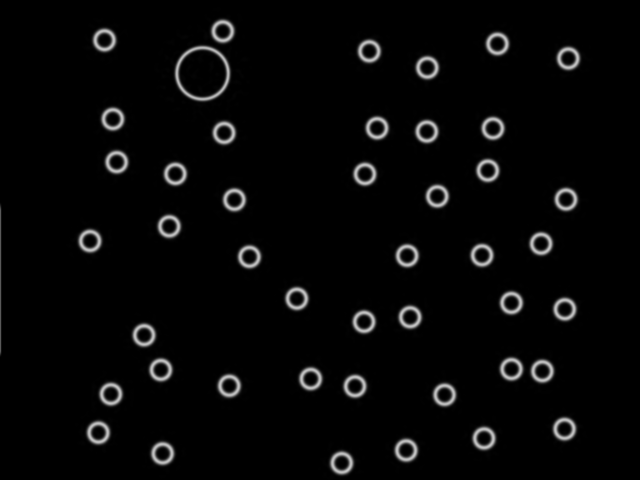
Reproduce this pattern procedurally as a WebGL 2 fragment shader.

```glsl
#version 300 es
precision highp float;

uniform vec2 u_resolution;
out vec4 fragColor;

// Integer hash of a cell: two values in 0..1
vec2 hash2(ivec2 cell, uint seed) {
    uvec2 h = uvec2(cell + 4096) * uvec2(1597u, 3571u);
    uint n = h.x ^ (h.y + seed * 7919u);
    n = (n ^ (n >> 15)) * 739982445u;
    n = (n ^ (n >> 12)) * 695872825u;
    n ^= n >> 15;
    return vec2(n & 65535u, n >> 16) / 65535.0;
}

float gradientNoise(vec2 p) {
    ivec2 cell = ivec2(floor(p));
    vec2 f = fract(p);
    vec2 w = f * f * (3.0 - 2.0 * f);
    float corners[4];
    for (int i = 0; i < 4; i++) {
        ivec2 corner = ivec2(i & 1, i >> 1);
        float angle = 6.2832 * hash2(cell + corner, 9u).x;
        corners[i] = dot(vec2(cos(angle), sin(angle)), f - vec2(corner));
    }
    return mix(mix(corners[0], corners[1], w.x),
               mix(corners[2], corners[3], w.x), w.y);
}

// Soft stroke around a circle
float ring(float centerDistance, float radius, float softness) {
    float d = (centerDistance - radius) / softness;
    return exp(-d * d);
}

void main() {
    vec2 p = gl_FragCoord.xy / u_resolution.y;
    const vec2 bigCenter = vec2(0.422, 0.847);
    const vec2 fieldOrigin = vec2(0.135, 0.004);
    const float cellSize = 0.137;

    // Large ring
    float bigDistance = length(p - bigCenter);
    float light = 0.72 * ring(bigDistance, 0.0535, 0.0043);
    float nearest = abs(bigDistance - 0.0535);

    // Small rings scattered on a jittered grid
    ivec2 home = ivec2(floor((p - fieldOrigin) / cellSize));
    for (int y = -1; y <= 1; y++) {
        for (int x = -1; x <= 1; x++) {
            ivec2 cell = home + ivec2(x, y);
            bool inField = cell.x >= 0 && cell.x < 8 && cell.y >= 0 && cell.y < 7;
            bool inGap = cell.x == 3 && cell.y >= 3;
            if (!inField || inGap || hash2(cell, 3u).x > 0.93) continue;

            vec2 jitter = mix(vec2(0.17), vec2(0.83), hash2(cell, 1u));
            vec2 center = fieldOrigin + (vec2(cell) + jitter) * cellSize;
            if (distance(center, bigCenter) < 0.095) continue;

            float d = distance(p, center);
            light = max(light, 0.75 * ring(d, 0.0193, 0.0052));
            nearest = min(nearest, d);
        }
    }

    // Faint grain around the rings
    float halo = 1.0 - smoothstep(0.025, 0.06, nearest);
    light += 0.035 * halo * max(gradientNoise(p * 85.0), 0.0);

    // Dim sliver on the left edge
    float sliver = 1.0 - smoothstep(0.001, 0.004, p.x);
    sliver *= smoothstep(0.255, 0.27, p.y) * (1.0 - smoothstep(0.56, 0.58, p.y));
    light = max(light, 0.35 * sliver);

    fragColor = vec4(vec3(light), 1.0);
}
```
